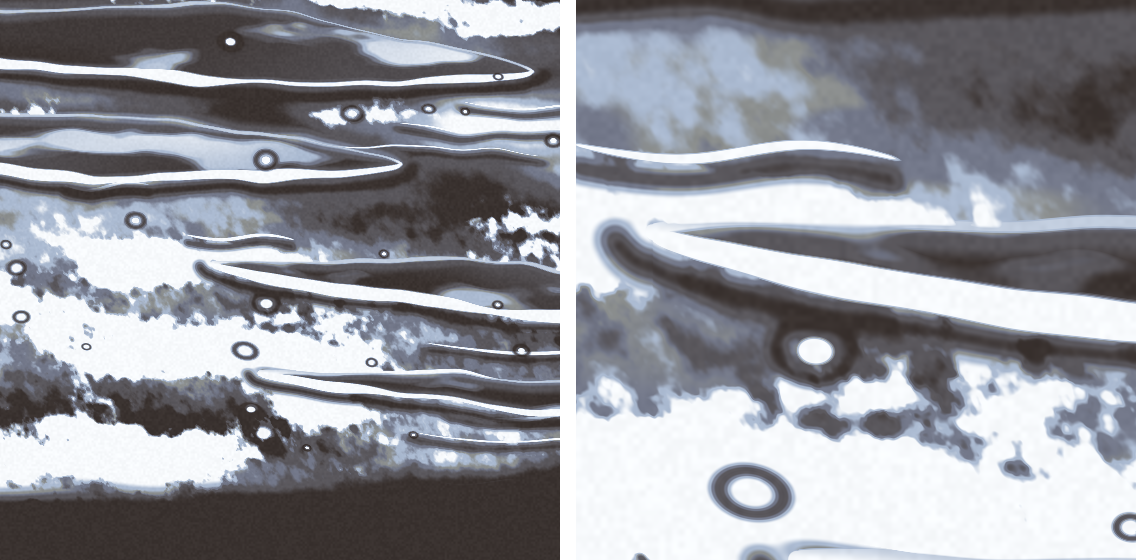
Left: the whole. Right: its middle third, enlarged.
Write a WebGL 2 fragment shader that draws this texture.

```glsl
#version 300 es
precision highp float;
// Wet, glossy dark folds: a single tone field is layered from soft sheen,
// frayed white reflections, rimmed tongues, thin streaks and droplets,
// then mapped through a colour ramp from brown-black over slate to white.

uniform vec2 u_resolution;
out vec4 outColor;

const vec3 UMBER = vec3(0.225, 0.195, 0.185);
const vec3 CHARCOAL = vec3(0.35, 0.34, 0.36);
const vec3 SLATE = vec3(0.45, 0.47, 0.54);
const vec3 STONE = vec3(0.57, 0.58, 0.56);
const vec3 PALE = vec3(0.67, 0.73, 0.82);
const vec3 GLARE = vec3(0.97, 0.98, 0.99);

float hash(vec2 p) {
  vec3 h = fract(vec3(p.xyx) * 0.1031);
  h += dot(h, h.yzx + 33.33);
  return fract((h.x + h.y) * h.z);
}

float noise(vec2 p) {
  vec2 i = floor(p), f = fract(p);
  f = f * f * (3.0 - 2.0 * f);
  return mix(mix(hash(i), hash(i + vec2(1, 0)), f.x),
             mix(hash(i + vec2(0, 1)), hash(i + vec2(1, 1)), f.x), f.y);
}

float fbm(vec2 p) {
  float sum = 0.0, amp = 0.53;
  for (int i = 0; i < 4; i++) {
    sum += amp * noise(p);
    p = mat2(1.9, 0.25, -0.25, 1.9) * p + 11.7;
    amp *= 0.5;
  }
  return sum;
}

float glow(vec2 p, vec2 center, vec2 size) {
  vec2 d = (p - center) / size;
  return exp(-dot(d, d));
}

// Dark pointed fold; dir is 1 when it opens to the left, -1 to the right.
float tongue(float tone, vec2 p, vec2 tip, float halfWidth, float dir, float seed) {
  float u = (tip.x - p.x) * dir;
  float dy = p.y - tip.y;
  float w = halfWidth * pow(clamp(u / 0.55, 0.0, 1.0), 0.6);
  w *= 1.0 - 0.35 * smoothstep(0.5, 1.0, u);
  float d = length(vec2(max(-u, 0.0), dy)) - w;
  float lower = 1.0 - smoothstep(-0.012, 0.012, dy);

  float cloud = fbm(p * vec2(4.0, 14.0) + seed * 9.0);
  float inside = 0.30 * noise(p * vec2(3.0, 12.0) + seed) + 0.65 * smoothstep(0.56, 0.72, cloud);
  float halo = 0.72 * exp(-abs(d) / mix(0.016, 0.009, lower));
  float shadow = exp(-pow((d - 0.022) / 0.011, 2.0)) * lower;
  float rimWidth = mix(0.002, 0.007, lower) * (0.3 + 1.4 * noise(vec2(u * 8.0, seed * 5.0)));
  float rim = 1.0 - smoothstep(rimWidth - 0.001, rimWidth + 0.004, abs(d));

  tone = mix(tone, inside, 1.0 - smoothstep(-0.008, 0.004, d));
  tone *= 1.0 - 0.85 * shadow;
  tone = max(tone, halo * (0.55 + 0.6 * noise(p * vec2(9.0, 20.0))));
  return max(tone, rim * mix(0.82, 1.0, lower));
}

// Thin tapered highlight with a dark underside.
float streak(float tone, vec2 p, vec2 center, float halfLength, float thickness) {
  float along = (p.x - center.x) / halfLength;
  float dy = p.y - center.y - 0.008 * sin(along * 3.0);
  float taper = max(1.0 - along * along, 0.0);
  float ends = smoothstep(0.0, 0.3, taper);
  tone *= 1.0 - 0.7 * ends * exp(-pow((dy + 0.013) / 0.008, 2.0));
  float line = 1.0 - smoothstep(-0.001, 0.003, abs(dy) - thickness * taper);
  return max(tone, line * ends);
}

// Small bright bead inside a dark ring.
float droplet(float tone, vec2 p, vec2 center, float radius) {
  float d = length((p - center) * vec2(0.75, 1.0)) / radius;
  tone *= 1.0 - 0.75 * exp(-pow((d - 1.7) / 0.5, 2.0));
  return max(tone, 1.0 - smoothstep(0.6, 1.1, d));
}

vec3 ramp(float t, float warmth) {
  vec3 c = mix(UMBER, CHARCOAL, smoothstep(0.08, 0.28, t));
  c = mix(c, SLATE, smoothstep(0.34, 0.50, t));
  c = mix(c, STONE, warmth * smoothstep(0.46, 0.56, t));
  c = mix(c, PALE, smoothstep(0.57, 0.72, t));
  return mix(c, GLARE, smoothstep(0.76, 0.93, t));
}

void main() {
  vec2 p = gl_FragCoord.xy / u_resolution;

  // Slanted, gently warped coordinates shared by all folds
  vec2 q = p + vec2(0.0, 0.07 * (p.x - 0.5));
  q.y += 0.045 * (fbm(p * vec2(2.5, 4.0)) - 0.5) + 0.007 * (noise(p * vec2(17.0, 12.0)) - 0.5);
  float fray = fbm(mat2(0.8, -0.6, 0.6, 0.8) * p * vec2(62.0, 42.0));
  float rough = 1.0 - smoothstep(0.45, 0.75, p.y);

  // Soft sheen
  float tone = 0.40 + 1.5 * (fbm(q * vec2(2.4, 9.0) + 3.0) - 0.5);
  tone += (0.12 + 0.55 * rough) * (fray - 0.5);
  tone += 0.40 * glow(q, vec2(0.94, 0.81), vec2(0.20, 0.07));
  tone -= 0.30 * smoothstep(0.90, 1.0, q.y);

  // Frayed white reflections
  float patches = fbm(q * vec2(3.0, 11.0) + 17.0) + 0.22 * (fray - 0.5);
  patches += 0.33 * glow(q, vec2(0.37, 0.34), vec2(0.35, 0.14));
  patches += 0.22 * glow(q, vec2(0.12, 0.16), vec2(0.22, 0.035));
  patches += 0.24 * glow(q, vec2(0.20, 0.52), vec2(0.20, 0.05));
  tone = mix(tone, 1.0, smoothstep(0.64, 0.72, patches));

  // Thin streaks
  for (int i = 0; i < 13; i++) {
    float k = float(i);
    vec2 center = vec2(hash(vec2(k, 2.0)), 0.15 + 0.067 * (k + hash(vec2(k, 5.0))));
    tone = streak(tone, q, center, 0.07 + 0.2 * hash(vec2(k, 8.0)), 0.001 + 0.005 * hash(vec2(k, 11.0)));
  }

  // Large folds
  for (int i = 0; i < 4; i++) {
    float k = float(i);
    vec2 tip = vec2(0.65 + 0.3 * cos(1.35 * k), 0.905 - 0.19 * k);
    tone = tongue(tone, q, tip, 0.07 - 0.013 * k, i < 2 ? 1.0 : -1.0, k + 1.0);
  }

  // Droplets
  for (int i = 0; i < 22; i++) {
    float k = float(i);
    vec2 center = vec2(hash(vec2(k, 21.0)), 0.17 + 0.8 * hash(vec2(k, 27.0)));
    tone = droplet(tone, q, center, 0.003 + 0.008 * pow(hash(vec2(k, 33.0)), 2.0));
  }

  // Shaded foreground and fine grain
  float ground = p.y - 0.06 * p.x * p.x + 0.03 * (noise(p * vec2(7.0, 5.0)) - 0.5);
  tone *= smoothstep(0.09, 0.15, ground);
  float warmth = 0.8 * smoothstep(0.45, 0.65, noise(p * vec2(12.0, 24.0) + 40.0));
  vec3 color = ramp(clamp(tone, 0.0, 1.0), warmth);
  color += 0.035 * (noise(p * 260.0) - 0.5);
  outColor = vec4(color, 1.0);
}
```
